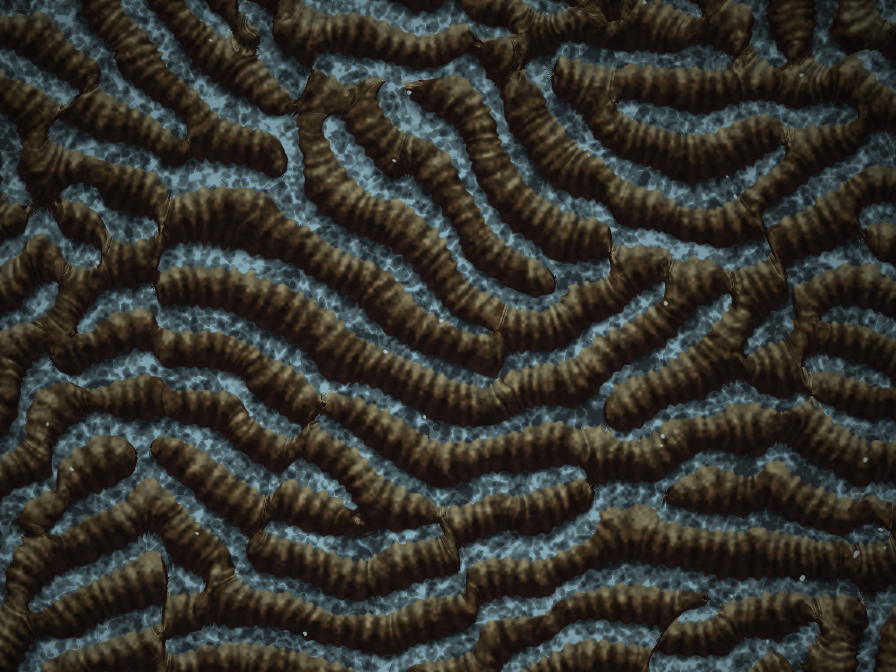
This texture is drawn by a Shadertoy shader. Its source:

```glsl
// Brain coral: winding brown ridges with ribbed flanks over pale blue valleys.
// Oriented wave kernels are summed into a labyrinth; its phase gives the ridge
// profile, and a finer wave along each crest gives the ribs.

vec2 hash22(vec2 p) {
    vec3 q = fract(p.xyx * vec3(0.1031, 0.1030, 0.0973));
    q += dot(q, q.yzx + 33.33);
    return fract((q.xx + q.yz) * q.zy);
}

float noise(vec2 p) {
    vec2 i = floor(p), f = fract(p);
    f = f * f * (3.0 - 2.0 * f);
    return mix(mix(hash22(i).x, hash22(i + vec2(1, 0)).x, f.x),
               mix(hash22(i + vec2(0, 1)).x, hash22(i + vec2(1, 1)).x, f.x), f.y);
}

// Nearest-point distance and a random value for that point
vec2 cells(vec2 p) {
    vec2 base = floor(p), best = vec2(9.0, 0.0);
    for (int j = -1; j <= 1; j++)
    for (int i = -1; i <= 1; i++) {
        vec2 id = base + vec2(i, j);
        float d = length(id + hash22(id) - p);
        if (d < best.x) best = vec2(d, hash22(id + 71.0).y);
    }
    return best;
}

// Ridge field: x = height, y = phase (0 on the crest), zw = phase gradient
vec4 labyrinth(vec2 p) {
    vec2 u = p * 9.0, base = floor(u), z = vec2(0.0);
    vec2 gradRe = vec2(0.0), gradIm = vec2(0.0);
    for (int j = -2; j <= 2; j++)
    for (int i = -2; i <= 2; i++) {
        vec2 id = base + vec2(i, j);
        vec2 rnd = hash22(id + 13.0);
        vec2 center = id + hash22(id + 57.0);
        vec2 d = u - center;
        float fall = max(0.0, 1.0 - dot(d, d) / 4.0);
        float w = fall * fall * fall;
        // Ridges lean from rising at the bottom to falling at the top
        float angle = 1.92 - 0.1 * center.y + 2.5 * (noise(center * 0.45 + 17.0) - 0.5)
                    + 0.9 * (rnd.x - 0.5);
        vec2 k = 7.9 * vec2(cos(angle), sin(angle));
        float phase = dot(k, d) + 6.2832 * rnd.y;
        vec2 e = vec2(cos(phase), sin(phase));
        vec2 dw = -1.5 * fall * fall * d;
        z += w * e;
        gradRe += dw * e.x - w * k * e.y;
        gradIm += dw * e.y + w * k * e.x;
    }
    float power = dot(z, z) + 0.0001;
    vec2 grad = 9.0 * (z.x * gradIm - z.y * gradRe) / power;
    return vec4(z.x / sqrt(power + 0.08), atan(z.y, z.x), grad);
}

vec2 toCrest(vec2 p, vec4 field) {
    return p - field.zw * field.y / max(dot(field.zw, field.zw), 1600.0);
}

// 1 where ridges run evenly, 0 where they fork or end
float evenness(vec2 grad) {
    float g = length(grad) / 71.0;
    return smoothstep(0.25, 0.55, g) * (1.0 - smoothstep(1.4, 2.1, g));
}

// Ribs repeating along the tangent of the crest, from -1 to 1
float ribs(vec2 p, vec2 tangent) {
    vec2 u = p * 17.0, base = floor(u), z = vec2(0.0);
    for (int j = -1; j <= 1; j++)
    for (int i = -1; i <= 1; i++) {
        vec2 id = base + vec2(i, j);
        vec2 d = u - id - 0.25 - 0.5 * hash22(id + 31.0);
        float w = max(0.0, 1.0 - dot(d, d) / 1.56);
        float phase = 18.5 * dot(d, tangent) + 6.2832 * hash22(id + 91.0).x;
        z += w * w * w * vec2(cos(phase), sin(phase));
    }
    return z.x / sqrt(dot(z, z) + 0.02);
}

void mainImage(out vec4 fragColor, in vec2 fragCoord) {
    vec2 p = fragCoord / iResolution.y;
    vec2 q = p + 0.014 * (vec2(noise(p * 16.0), noise(p * 16.0 + 40.0)) - 0.5);
    float broad = noise(p * 5.0 + 3.0);
    float patches = noise(p * 26.0 + 9.0);
    float grain = 0.5 * noise(p * 100.0) + 0.5 * noise(p * 190.0 + 5.0);

    vec4 ridge = labyrinth(q);
    vec2 crest = toCrest(q, ridge);
    vec4 top = labyrinth(crest);
    vec2 across = top.zw / max(length(top.zw), 0.001);
    float even = evenness(ridge.zw) * evenness(top.zw);
    float rib = even * ribs(toCrest(crest, top), vec2(-across.y, across.x));
    float ribTone = noise(crest * 48.0) - 0.5;

    // Light from above: upper flanks shine, lower flanks fall into shade
    float side = ridge.y / 2.07;
    float up = ridge.w / max(length(ridge.zw), 0.001);
    float lit = side * up * mix(0.4, 1.0, even);
    float light = lit + (1.0 - abs(up)) * (0.5 - 0.9 * side * side)
                + 0.14 * rib + 0.5 * ribTone + 0.5 * (grain - 0.5);

    // Ribbed brown ridge with tan beads along the lit edge
    vec3 coral = mix(vec3(0.095, 0.065, 0.058), vec3(0.23, 0.18, 0.115),
                     smoothstep(-0.35, 0.4, light));
    coral = mix(coral, vec3(0.37, 0.35, 0.265),
                smoothstep(0.25, 0.85, light + 0.3 * (patches - 0.5)));
    coral *= (0.97 + 0.17 * rib) * (0.7 + 0.6 * grain);

    // Lumpy blue valley floor with a pale web
    vec2 lump = cells(p * 72.0 + 1.5 * patches);
    float web = smoothstep(0.3, 0.8, lump.x);
    float tone = 0.5 * patches + 0.4 * web + 1.1 * (grain - 0.5)
               + 0.35 * (lump.y - 0.5) + 0.35 * (broad - 0.4);
    vec3 valley = mix(vec3(0.13, 0.16, 0.175), vec3(0.26, 0.33, 0.35), smoothstep(-0.1, 0.4, tone));
    valley = mix(valley, vec3(0.47, 0.60, 0.64), smoothstep(0.35, 0.9, tone));
    float shadow = (1.0 - smoothstep(0.95, 1.45, abs(side))) * (1.0 - smoothstep(-0.7, 0.3, lit));
    valley *= 1.0 - 0.55 * shadow;

    // Ridge outline, beaded by the ribs and opening into wider pools
    float outline = ridge.x + 0.47 - 0.4 * (broad - 0.5) + 0.14 * rib
                  + 0.3 * (patches - 0.5) + 0.3 * (grain - 0.5);
    vec3 color = mix(valley, coral, smoothstep(-0.11, 0.11, outline));

    // Rare white specks, then dim corners
    float speck = step(0.997, lump.y) * (1.0 - smoothstep(0.1, 0.3, lump.x + 0.4 * (grain - 0.5)));
    color = mix(color, vec3(0.65, 0.72, 0.72), 0.8 * speck);
    vec2 fromCenter = p - vec2(0.62, 0.42);
    color *= 1.16 - 0.75 * dot(fromCenter, fromCenter);
    fragColor = vec4(color, 1.0);
}
```
